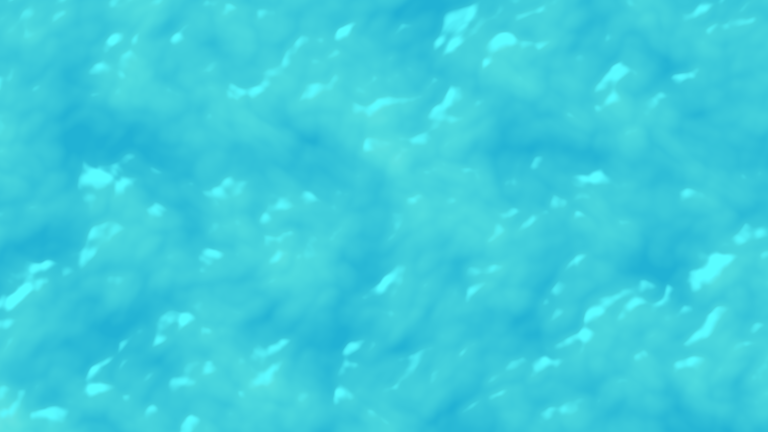
Give the GLSL for this texture, as a WebGL 1 fragment shader.

```glsl
precision highp float;
// Shallow turquoise water with a soft, lumpy surface. Layers of smooth
// cellular noise form a height field: height picks the water tint, and the
// slope towards a light at the upper left adds shade and small soft glints.

uniform vec2 u_resolution;

const vec3 DEEP = vec3(0.13, 0.70, 0.83);
const vec3 SHALLOW = vec3(0.33, 0.88, 0.88);
const vec3 CROWN = vec3(0.45, 0.88, 0.89);
const vec3 GLINT = vec3(0.35, 0.99, 1.02);

const vec2 LIGHT_DIR = vec2(-0.5, 0.87);
const float LIGHT_STEP = 0.018;    // slope sample distance, in canvas heights
const float SLOPE_SCALE = 0.27;
const float BASE_FREQ = 5.0;       // largest lumps per canvas height
const float LACUNARITY = 2.05;
const float GAIN = 0.50;
const float CREASE = 6.5;          // higher gives sharper creases
const float MEAN_DEPTH = 0.43;
const float TINT_MID = 0.66;
const float TINT_GAIN = 0.95;
const float SHADE_GAIN = 0.08;
const float GLINT_START = 0.85;
const float GLINT_FULL = 2.5;

vec3 hash3(vec2 p) {
  vec3 q = vec3(dot(p, vec2(127.1, 311.7)),
                dot(p, vec2(269.5, 183.3)),
                dot(p, vec2(419.2, 371.9)));
  return fract(sin(q) * 43758.55);
}

// Smooth minimum of squared distances to cell points of random depth
float cellDepth(vec2 p) {
  vec2 cell = floor(p);
  vec2 local = fract(p);
  float sum = 0.0;
  for (int y = -1; y <= 1; y++) {
    for (int x = -1; x <= 1; x++) {
      vec2 offset = vec2(float(x), float(y));
      vec3 rnd = hash3(cell + offset);
      vec2 d = offset + 0.08 + 0.84 * rnd.xy - local;
      // The fade reaches zero before a point leaves the neighbourhood
      float fade = smoothstep(1.15, 0.75, max(abs(d.x), abs(d.y)));
      sum += fade * exp(-CREASE * (dot(d, d) + 0.35 * rnd.z));
    }
  }
  return -log(sum + 0.002) / CREASE;
}

// Layered sines bend the lumps so that cells lose their regular outline
vec2 warp(vec2 p) {
  p += 0.022 * sin(p.yx * vec2(9.0, 7.0) + vec2(0.7, 2.1));
  p += 0.008 * sin(p.yx * vec2(23.0, 19.0) + p * 8.0 + vec2(4.0, 1.3));
  return p + 0.004 * sin(p.yx * vec2(51.0, 47.0) - p * 17.0);
}

float waterHeight(vec2 p) {
  p = warp(p);
  float swell = 0.05 * sin(3.1 * p.x + 5.3 * p.y + 1.0)
              + 0.05 * sin(8.3 * p.y - 4.7 * p.x + 0.4);
  vec2 q = p * BASE_FREQ;
  float amplitude = 1.0;
  float depth = 0.0;
  for (int i = 0; i < 4; i++) {
    depth += amplitude * cellDepth(q);
    q = LACUNARITY * mat2(0.8, 0.6, -0.6, 0.8) * q + vec2(5.3, 11.7);
    amplitude *= i < 2 ? GAIN : 0.4 * GAIN;
  }
  return MEAN_DEPTH - depth + swell;
}

void main() {
  vec2 p = gl_FragCoord.xy / u_resolution.y;

  // Height and slope facing the light, sampled around the point
  vec2 reach = 0.5 * LIGHT_STEP * LIGHT_DIR;
  float behind = waterHeight(p - reach);
  float ahead = waterHeight(p + reach);
  float height = 0.5 * (behind + ahead);
  float lit = SLOPE_SCALE * (behind - ahead) / LIGHT_STEP;

  // Water body, pale crowns, then glints on the raised lit flanks
  float tint = TINT_MID + TINT_GAIN * height + SHADE_GAIN * lit;
  vec3 color = mix(DEEP, SHALLOW, clamp(tint, 0.0, 1.05));
  color = mix(color, CROWN, 0.45 * smoothstep(0.85, 1.2, tint));
  float glint = smoothstep(GLINT_START, GLINT_FULL, lit + 1.5 * height);
  color = mix(color, GLINT, glint);

  gl_FragColor = vec4(color, 1.0);
}
```
